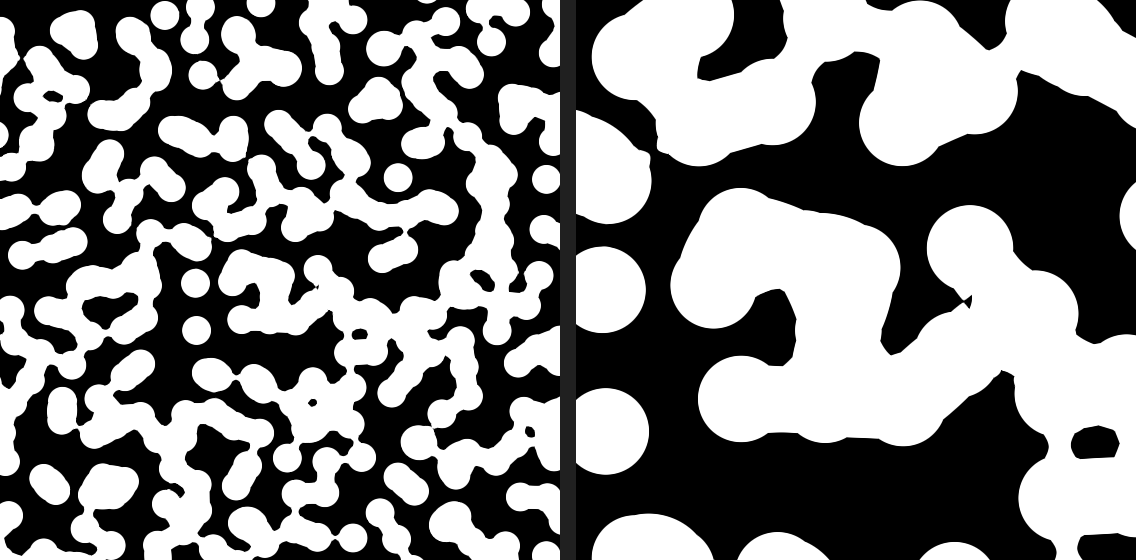
Left, the full canvas; right, a detail of the centre.
This texture is drawn by a Shadertoy shader. Its source:

```glsl
// White metaballs on black: one randomly placed point per grid cell.
// The clamped distances to nearby points are multiplied, so that close
// discs melt together while lone points stay perfect circles.

// Random point inside the unit cell
vec2 hash2(vec2 cell) {
    vec2 k = vec2(dot(cell, vec2(127.1, 311.7)), dot(cell, vec2(269.5, 183.3)));
    return fract(sin(k) * 43758.5453);
}

// Product of distances; a point has no effect beyond its reach
float blobField(vec2 p, float reach) {
    vec2 cell = floor(p);
    float field = 1.0;
    for (int y = -1; y <= 1; y++) {
        for (int x = -1; x <= 1; x++) {
            vec2 neighbor = cell + vec2(x, y);
            vec2 center = neighbor + hash2(neighbor);
            field *= min(1.0, distance(p, center) / reach);
        }
    }
    return field;
}

void mainImage(out vec4 fragColor, in vec2 fragCoord) {
    // 16 cells across the canvas
    vec2 p = fragCoord / iResolution.y * 16.0;

    float reach = 0.63;
    float discRadius = 0.412;
    float field = blobField(p, reach);

    // Threshold with an edge about one pixel wide
    float edge = 0.5 * fwidth(field) + 1e-4;
    float level = discRadius / reach;
    float blob = 1.0 - smoothstep(level - edge, level + edge, field);

    fragColor = vec4(vec3(blob), 1.0);
}
```
